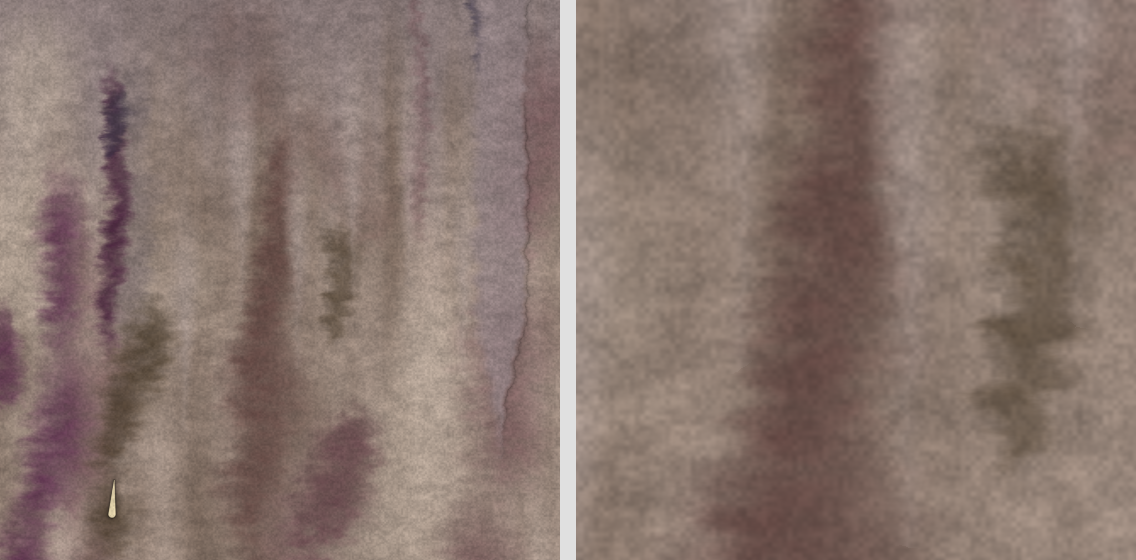
Left: the whole. Right: its middle third, enlarged.
A WebGL 1 fragment shader for this texture:

```glsl
precision highp float;
// Weathered watercolour: taupe paper under soft vertical washes of plum, umber and
// olive. Blots strung along slanted paths form the stains, tapering veils run down
// over them, and layered value noise gives bleeding edges, mottling and paper tooth.
uniform vec2 u_resolution;

float hash(vec2 p) {
  vec3 q = fract(vec3(p.xyx) * 0.1031);
  q += dot(q, q.yzx + 33.33);
  return fract((q.x + q.y) * q.z);
}

float noise(vec2 p) {
  vec2 i = floor(p), f = fract(p);
  f = f * f * (3.0 - 2.0 * f);
  return mix(mix(hash(i), hash(i + vec2(1.0, 0.0)), f.x),
             mix(hash(i + vec2(0.0, 1.0)), hash(i + 1.0), f.x), f.y);
}

float fbm(vec2 p) {
  float sum = 0.0, amp = 0.5;
  for (int i = 0; i < 5; i++) {
    sum += amp * noise(p);
    p = mat2(1.6, 1.2, -1.2, 1.6) * p + 17.3;
    amp *= 0.5;
  }
  return sum / 0.97;
}

// Union of five soft blots strung with some jitter along the path a..b.
float stain(vec2 p, vec2 a, vec2 b, vec2 size, float seed) {
  float clear = 1.0;
  for (int i = 0; i < 5; i++) {
    float k = float(i);
    vec2 jitter = vec2(hash(vec2(k, seed)), hash(vec2(seed, k + 9.0))) - 0.5;
    vec2 centre = mix(a, b, k / 4.0) + 0.7 * size * jitter;
    float d = length((p - centre) / size) / (0.8 + 0.5 * hash(vec2(k + 20.0, seed)));
    clear *= 1.0 - 0.75 * (1.0 - smoothstep(0.05, 1.15, d));
  }
  return 1.0 - clear;
}

// Signed distance across a veil that hangs from the top and narrows to its end.
float veilEdge(vec2 p, float x, float width, float end) {
  return abs(p.x - x) - width * smoothstep(end, end + 0.3, p.y) + 0.012 * step(p.y, end);
}

vec3 glaze(vec3 base, vec3 pigment, float amount) {
  return mix(base, pigment, clamp(amount, 0.0, 1.0));
}

void main() {
  vec2 uv = gl_FragCoord.xy / u_resolution;
  float cloud = fbm(uv * vec2(5.0, 3.5) + 4.0);
  float column = fbm(vec2(uv.x * 17.0, uv.y * 1.6) + 9.0);
  float mottle = fbm(uv * vec2(38.0, 62.0));
  float fringe = fbm(uv * vec2(24.0, 70.0) + 31.0);

  // Mostly sideways bleeding gives the stains their combed edges.
  vec2 p = uv + vec2(0.045 * (fringe - 0.5) + 0.05 * (cloud - 0.5),
                     0.07 * (mottle - 0.5) + 0.08 * (column - 0.5));
  float granule = 0.4 + 1.2 * mix(mottle, fringe, 0.4);

  vec3 taupe = vec3(0.58, 0.51, 0.465), cream = vec3(0.73, 0.67, 0.61);
  vec3 grey = vec3(0.51, 0.455, 0.465), umber = vec3(0.36, 0.255, 0.24);
  vec3 plum = vec3(0.32, 0.15, 0.27), rose = vec3(0.43, 0.30, 0.32);
  vec3 olive = vec3(0.25, 0.20, 0.14), indigo = vec3(0.20, 0.18, 0.25);

  // Ground: warm below, cooler towards the top, with pale pools.
  vec3 col = taupe + 0.26 * (cloud - 0.5) + 0.22 * (column - 0.5);
  col = glaze(col, grey, 0.75 * smoothstep(0.55, 1.0, uv.y + 0.4 * (column - 0.5)));
  col = glaze(col, cream, 0.7 * stain(p, vec2(0.0, 0.5), vec2(0.05, 0.9), vec2(0.13, 0.14), 1.0));
  col = glaze(col, cream, 0.6 * stain(p, vec2(0.68, 0.02), vec2(0.77, 0.4), vec2(0.1, 0.11), 2.0));
  col = glaze(col, cream, 0.4 * stain(p, vec2(0.03, 0.2), vec2(0.34, 0.5), vec2(0.06, 0.15), 3.0));

  // Broad stains.
  col = glaze(col, umber, 0.4 * granule * stain(p, vec2(0.42, 0.92), vec2(0.66, 0.6), vec2(0.09), 4.0));
  col = glaze(col, rose, 0.75 * granule * stain(p, vec2(0.88, 0.0), vec2(1.0, 0.8), vec2(0.1, 0.16), 5.0));
  col = glaze(col, umber, 0.85 * granule * stain(p, vec2(0.44, -0.02), vec2(0.45, 0.38), vec2(0.085, 0.12), 6.0));
  col = glaze(col, umber, 0.85 * granule * stain(p, vec2(0.46, 0.42), vec2(0.5, 0.68), vec2(0.045, 0.09), 7.0));
  col = glaze(col, rose * 0.92, 0.9 * granule * stain(p, vec2(0.57, 0.08), vec2(0.6, 0.22), vec2(0.08), 8.0));
  col = glaze(col, rose, 0.6 * granule * stain(p, vec2(0.16, 0.0), vec2(0.17, 0.5), vec2(0.08, 0.12), 9.0));
  col = glaze(col, plum, 0.9 * granule * stain(p, vec2(0.06, -0.02), vec2(0.13, 0.58), vec2(0.06, 0.13), 10.0));
  col = glaze(col, plum, 0.7 * granule * stain(p, vec2(0.0, 0.3), vec2(-0.01, 0.4), vec2(0.035, 0.06), 11.0));

  // Narrow dark streaks and drops.
  col = glaze(col, olive, 0.85 * granule * stain(p, vec2(0.19, 0.08), vec2(0.26, 0.4), vec2(0.05, 0.08), 12.0));
  col = glaze(col, olive, 0.65 * granule * stain(p, vec2(0.6, 0.44), vec2(0.61, 0.58), vec2(0.035, 0.05), 13.0));
  col = glaze(col, grey * 0.85, 0.7 * stain(p, vec2(0.24, 0.46), vec2(0.24, 0.85), vec2(0.04, 0.09), 14.0));
  col = glaze(col, plum * 0.8, 0.9 * granule * stain(p, vec2(0.2, 0.48), vec2(0.21, 0.81), vec2(0.025, 0.09), 15.0));
  col = glaze(col, indigo, 0.6 * stain(p, vec2(0.21, 0.74), vec2(0.22, 0.82), vec2(0.024, 0.04), 16.0));
  col = glaze(col, rose, 0.6 * stain(p, vec2(0.74, 0.66), vec2(0.75, 1.0), vec2(0.022, 0.08), 17.0));
  col = glaze(col, indigo, 0.7 * granule * stain(p, vec2(0.85, 0.89), vec2(0.86, 1.0), vec2(0.016, 0.025), 18.0));

  // Thin pale runs, each ending at its own height.
  for (int i = 0; i < 6; i++) {
    float k = float(i);
    float end = 0.18 + 0.32 * hash(vec2(k, 8.0));
    float edge = veilEdge(mix(uv, p, 0.3), 0.33 + 0.1 * k, 0.022, end);
    float fade = 1.0 - smoothstep(end + 0.2, end + 0.55, uv.y);
    col = glaze(col, vec3(0.67, 0.61, 0.59), 0.6 * fade * (1.0 - smoothstep(-0.02, 0.012, edge)));
  }

  // Wide grey veil with a dried, darker tide line on its right side.
  float ragged = 0.03 * (fbm(uv * vec2(12.0, 38.0) + 60.0) - 0.5);
  float veil = veilEdge(uv + vec2(ragged, 0.0), 0.895, 0.045, 0.18);
  float right = smoothstep(0.885, 0.905, uv.x);
  col = glaze(col, vec3(0.56, 0.50, 0.51), 0.75 * (1.0 - smoothstep(-0.012, mix(0.014, 0.002, right), veil)));
  col *= 1.0 - 0.22 * exp(-abs(veil) / 0.003) * right * smoothstep(0.3, 0.6, cloud);

  // One bare cream teardrop with a dark rim.
  float rise = clamp((uv.y - 0.082) / 0.06, 0.0, 1.0);
  float tear = length(uv - vec2(0.2 + 0.004 * rise, 0.082 + 0.06 * rise)) - 0.007 + 0.006 * rise;
  col *= 1.0 - 0.5 * exp(-abs(tear) / 0.002);
  col = glaze(col, vec3(0.86, 0.80, 0.65), 1.0 - smoothstep(-0.002, 0.001, tear));

  // Pigment mottling and paper tooth.
  float tooth = noise(uv * 330.0) + 0.7 * noise(uv * 180.0 + 50.0) - 0.85;
  col *= 1.0 + 0.24 * (mottle - 0.5) + 0.125 * tooth;
  gl_FragColor = vec4(clamp(col, 0.0, 1.0), 1.0);
}
```
